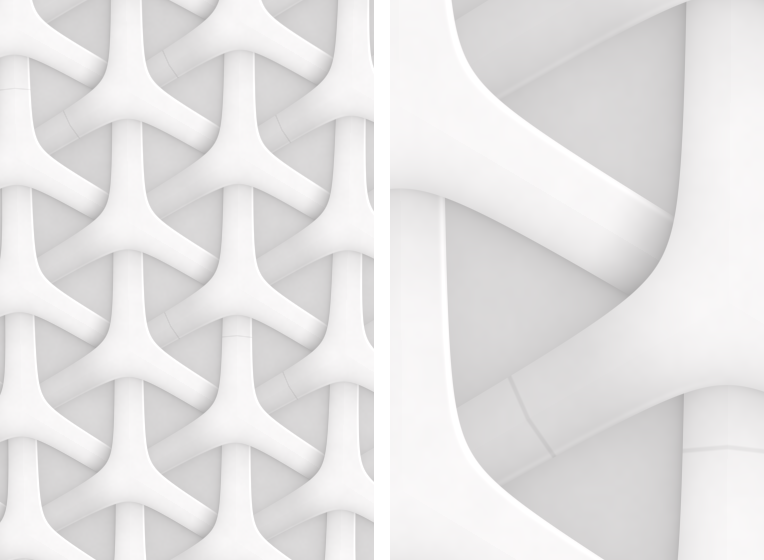
Left: the whole. Right: its middle third, enlarged.
A WebGL 2 fragment shader for this pattern:

```glsl
#version 300 es
precision highp float;

uniform vec2 u_resolution;
out vec4 fragColor;

float hash(vec2 p) {
  vec3 q = fract(p.xyx * vec3(0.1031, 0.103, 0.0973));
  q += dot(q, q.yzx + 33.33);
  return fract((q.x + q.y) * q.z);
}

float noise(vec2 p) {
  vec2 i = floor(p), f = fract(p);
  f = f * f * (3.0 - 2.0 * f);
  return mix(mix(hash(i), hash(i + vec2(1, 0)), f.x),
             mix(hash(i + vec2(0, 1)), hash(i + vec2(1, 1)), f.x), f.y);
}

// Slight perspective: the lattice narrows towards the bottom
vec2 latticePoint(vec2 p) {
  float y = p.y + (0.423 - p.x) * (p.y - 0.39) * 0.074;
  float column = (p.x - 0.319) / (0.203 - 0.0156 * p.y) + 0.46;
  float row = (y - 0.0378) / 0.2439;
  row += 0.013 * row * row;
  return vec2(column * 0.866, -row);
}

// Three-armed shape: signed distance and outward edge normal
vec3 tripod(vec2 p) {
  vec2 bisector = vec2(0, -1);
  if (p.y > -0.577 * abs(p.x)) bisector = vec2(p.x < 0.0 ? -0.866 : 0.866, 0.5);
  vec2 side = vec2(-bisector.y, bisector.x);
  float u = dot(p, side);
  float bend = sqrt(u * u + 0.0225);
  float d = (dot(p, bisector) - 0.125 - 0.577 * bend) * 0.866;
  return vec3(d, normalize(bisector - side * 0.577 * u / bend));
}

// Surface brightness of one tripod
float tripodTone(vec2 p, vec3 shape, float seed) {
  float up = p.y;
  float right = dot(p, vec2(0.866, -0.5));
  float left = dot(p, vec2(-0.866, -0.5));
  float tone = 0.972;

  // Arms sink away from the light towards their tips
  tone -= 0.105 * smoothstep(0.06, 0.48, left);
  tone -= 0.035 * smoothstep(0.4, 0.8, up);
  tone -= 0.22 * smoothstep(0.6, 0.87, right);

  // Rounded edges and a thin bright rim
  float bevel = exp(min(shape.x, 0.0) / 0.055);
  tone += bevel * (dot(shape.yz, vec2(0.035, 0.04)) - 0.045);
  float rim = (shape.x + 0.009) / 0.007;
  tone += 0.06 * exp(-rim * rim) * max(shape.y, 0.0);

  // Occasional joint across an arm
  float along = seed < 0.75 ? left : up;
  float joint = abs(along - 0.48 - 0.15 * fract(seed * 7.0) + 0.1 * shape.x);
  tone -= 0.045 * step(0.4, seed) * (1.0 - smoothstep(0.002, 0.009, joint));
  return tone;
}

void main() {
  vec2 canvas = vec2(gl_FragCoord.x, u_resolution.y - gl_FragCoord.y) / u_resolution.y;
  vec2 p = latticePoint(canvas);
  float pixel = 3.2 / u_resolution.y;

  // Three nearest centres, sorted: offset in xy, distance in z
  vec3 nearest[3] = vec3[3](vec3(9), vec3(9), vec3(9));
  float baseColumn = round(p.x / 0.866);
  for (int i = -1; i <= 1; i++) {
    float column = baseColumn + float(i);
    float shift = 0.5 * (column + 1.0);
    float baseRow = round(p.y - shift);
    for (int j = -1; j <= 1; j++) {
      vec2 offset = p - vec2(column * 0.866, baseRow + float(j) + shift);
      vec3 entry = vec3(offset, length(offset));
      for (int k = 0; k < 3; k++) {
        if (entry.z < nearest[k].z) {
          vec3 pushed = nearest[k];
          nearest[k] = entry;
          entry = pushed;
        }
      }
    }
  }

  // Back wall, then tripods from far to near so each hub covers arm tips
  float tone = 0.855 + 0.025 * (noise(p * 2.3) - 0.5);
  for (int k = 2; k >= 0; k--) {
    vec2 offset = nearest[k].xy;
    vec3 shape = tripod(offset);
    float outside = max(shape.x, 0.0);
    float shade = 0.03 + 0.05 * max(-shape.y, 0.0) + 0.04 * max(-shape.z, 0.0);
    tone *= 1.0 - shade * exp(-outside / 0.06);
    tone *= 1.0 - 0.07 * max(-shape.y - 0.5 * shape.z, 0.0) * exp(-outside / 0.012);
    float seed = hash(round((p - offset) * vec2(1.1547, 2.0)) + 17.0);
    float cover = 1.0 - smoothstep(-pixel, pixel, shape.x);
    tone = mix(tone, tripodTone(offset, shape, seed), cover);
  }

  // Faint plaster mottling and a near-neutral tint
  tone += 0.008 * (noise(p * 14.0) - 0.5) + 0.006 * (noise(p * 45.0) - 0.5);
  vec3 color = vec3(tone) + vec3(0.003, -0.003, -0.002);
  fragColor = vec4(clamp(color, 0.0, 1.0), 1.0);
}
```
